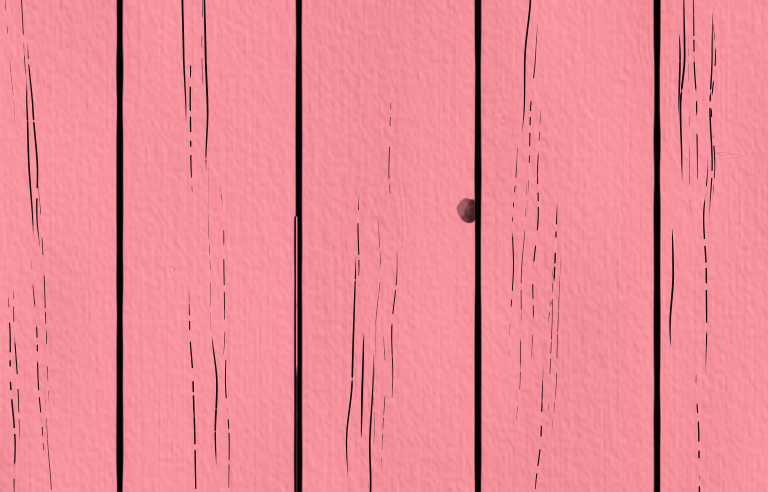
Give the GLSL for this texture, as a Shadertoy shader.

```glsl
// Painted wooden planks, upright, parted by four dark gaps. An embossed height
// field gives brush texture, grain and knots; hashed strokes give each plank
// its own bundle of dashed cracks. Lengths are in units of canvas height.

const float PITCH = 0.364;          // plank spacing
const float FIRST_GAP = 0.2435;     // centre of the leftmost gap
const float GAP_HALF = 0.0061;
const int CRACKS = 9;               // per plank
const float CRACK_SPREAD = 0.28;    // bundle width, share of a plank
const float CRACK_WIDTH = 0.0019;   // half width of the boldest crack
const float RELIEF = 2.6;
const vec2 LIGHT_STEP = vec2(0.0013, 0.0016);
const vec3 PAINT = vec3(0.96, 0.56, 0.61);
const vec3 PAINT_LIT = vec3(0.985, 0.61, 0.65);
const vec3 PAINT_SHADE = vec3(0.90, 0.51, 0.555);
const vec3 BARE_WOOD = vec3(0.65, 0.36, 0.40);
const vec3 DEEP_WOOD = vec3(0.25, 0.13, 0.14);
const vec3 VOID = vec3(0.02, 0.01, 0.01);
const vec2 HOLE_CENTRE = vec2(0.951, 0.573);
const vec2 HOLE_RADIUS = vec2(0.022, 0.025);
const float SLIVER_TOP = 0.56;      // splintered edge beside the second gap

// Knots and scars: centre, radii
const int KNOTS = 6;
const vec4 KNOT[KNOTS] = vec4[KNOTS](
    vec4(0.762, 0.535, 0.032, 0.042), vec4(1.271, 0.848, 0.029, 0.020),
    vec4(1.022, 0.751, 0.020, 0.021), vec4(0.348, 0.449, 0.013, 0.016),
    vec4(1.468, 0.685, 0.048, 0.007), vec4(1.104, 0.705, 0.022, 0.025));

float hash(vec2 p) {
    vec3 q = fract(p.xyx * 0.1031);
    q += dot(q, q.yzx + 33.33);
    return fract((q.x + q.y) * q.z);
}

float noise(vec2 p) {
    vec2 i = floor(p), f = fract(p);
    f = f * f * (3.0 - 2.0 * f);
    return mix(mix(hash(i), hash(i + vec2(1, 0)), f.x),
               mix(hash(i + vec2(0, 1)), hash(i + vec2(1, 1)), f.x), f.y);
}

// Paint surface: knots bend the grain, brush bumps lie over both
float surface(vec2 p, float plank) {
    float rings = 0.0, grainX = p.x;
    for (int k = 0; k < KNOTS; k++) {
        vec2 q = (p - KNOT[k].xy) / KNOT[k].zw;
        float d = length(q) + 0.35 * noise(p * 60.0);
        rings += cos(d * 6.5) * exp(-d * d * 1.1);
        grainX -= 0.5 * KNOT[k].z * q.x * exp(-dot(q, q) * 0.3);
    }
    vec2 s = p + vec2(plank * 7.3, plank * 3.1);
    float grain = noise(vec2((grainX + plank * 3.7) * 190.0, s.y * 5.0));
    float bumps = noise(s * vec2(150, 100)) + 0.8 * noise(s * vec2(75, 48) + 9.0);
    float saw = sin(dot(p, vec2(-170, 260)) + 5.0 * noise(p * 9.0));
    float sawn = 0.05 * smoothstep(0.3, 0.8, noise(s * 3.0));
    return 0.28 * grain + 0.5 * bumps + sawn * saw + 0.36 * rings;
}

// Coverage of a stroke of half width w at distance d, also below a pixel
float stroke(float d, float w, float px) {
    return clamp(0.5 + (w - abs(d)) / px, 0.0, 1.0) * min(1.0, 2.0 * w / px);
}

// Broken cracks, gathered around a line that drifts from plank to plank
float cracks(vec2 p, float plank, float px) {
    float left = FIRST_GAP + (plank - 1.0) * PITCH;
    float bundle = 0.49 - 0.018 * plank * plank;
    float slope = 0.05 * sin(1.2 * plank - 1.6);
    float ink = 0.0;
    for (int k = 0; k < CRACKS; k++) {
        vec2 id = vec2(float(k) * 5.0 + 1.0, plank * 13.0 + 2.0);
        float bold = hash(id + 0.5);
        float lane = (float(k) + hash(id)) / float(CRACKS) - 0.5;
        float midY = hash(id + vec2(1, 0));
        float reach = mix(0.08, 0.27, hash(id + vec2(2, 0)));
        float t = (p.y - midY) / reach;
        float x = left + PITCH * (bundle + CRACK_SPREAD * lane);
        x += slope * (p.y - midY) + 0.010 * (noise(vec2(p.y * 9.0, id.x + id.y)) - 0.5);
        float breaks = noise(vec2(p.y * 65.0, id.x * 3.0 + id.y));
        float dash = smoothstep(0.28, 0.45, breaks + 0.35 * smoothstep(0.6, 0.9, bold));
        float w = CRACK_WIDTH * mix(0.25, 1.0, bold) * sqrt(max(1.0 - t * t, 0.0));
        ink = max(ink, stroke(p.x - x, w * dash, px));
    }
    return ink;
}

void mainImage(out vec4 fragColor, in vec2 fragCoord) {
    float px = 1.0 / iResolution.y;
    vec2 p = fragCoord * px;
    float plank = floor((p.x - FIRST_GAP) / PITCH) + 1.0;
    float gap = floor((p.x - FIRST_GAP) / PITCH + 0.5);

    // Lit paint
    float slope = surface(p - LIGHT_STEP, plank) - surface(p + LIGHT_STEP, plank);
    float tone = 0.12 + RELIEF * slope + 0.7 * (noise(p * vec2(9, 3) + plank * 5.0) - 0.5);
    vec3 color = mix(PAINT, tone > 0.0 ? PAINT_LIT : PAINT_SHADE, min(abs(tone), 1.3));
    color = mix(color, VOID, 0.94 * cracks(p, plank, px));

    // Open knot on a plank edge
    vec2 q = (p - HOLE_CENTRE) / HOLE_RADIUS;
    float r = length(q) + 0.2 * (noise(p * 90.0) - 0.5);
    float hollow = smoothstep(-0.7, 0.6, q.x - 0.3 * q.y + 0.5 * (noise(p * 150.0) - 0.5));
    float hole = 1.0 - smoothstep(-px, px, (r - 1.0) * HOLE_RADIUS.x);
    color = mix(color, mix(BARE_WOOD, DEEP_WOOD, hollow), hole);

    // Gaps with softly worn edges, and a splinter inside the second one
    float offset = p.x - FIRST_GAP - gap * PITCH;
    float wear = 0.0016 * (noise(vec2(p.y * 14.0, gap * 7.0)) - 0.5);
    float splinter = gap == 1.0 ? 1.0 - smoothstep(-px, px, p.y - SLIVER_TOP) : 0.0;
    float edge = abs(offset + 0.0015 * splinter) - GAP_HALF - wear - 0.0015 * splinter;
    color = mix(color, BARE_WOOD, 0.35 * (1.0 - smoothstep(0.0, 0.003, edge)));
    color = mix(color, VOID, 1.0 - smoothstep(-px, px, edge));
    float paintLeft = smoothstep(0.2, 0.35, p.y + 0.25 * (noise(vec2(p.y * 45.0, 3.0)) - 0.5));
    color = mix(color, mix(DEEP_WOOD, PAINT_SHADE, paintLeft),
                splinter * stroke(offset + 0.0045, 0.0017, px));

    fragColor = vec4(color, 1.0);
}
```
